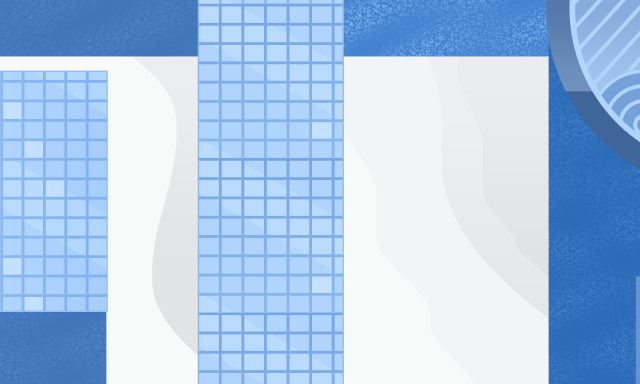
This background is drawn by a Shadertoy shader. Its source:

```glsl
#define SKY_LEFT vec3(0.25, 0.46, 0.73)
#define SKY_MID vec3(0.27, 0.51, 0.81)
#define SKY_RIGHT vec3(0.17, 0.42, 0.72)
#define GLASS vec3(0.69, 0.83, 0.99)
#define GLINT vec3(0.79, 0.89, 1.0)
#define FRAME vec3(0.54, 0.72, 0.94)
#define FRAME_DARK vec3(0.46, 0.65, 0.90)
#define PAPER vec3(0.972, 0.975, 0.978)
#define RIM vec3(0.69, 0.83, 0.98)
#define BAR 0.0037
#define GRAIN 130.0
#define GLARE_SLOPE 0.58

float pixel;

// Coverage of the side where d is negative
float inside(float d) { return clamp(0.5 - d / pixel, 0.0, 1.0); }

// Eased ramp that accepts edges in either order
float ramp(float a, float b, float t) {
    t = clamp((t - a) / (b - a), 0.0, 1.0);
    return t * t * (3.0 - 2.0 * t);
}

// Signed distance to the rectangle from corner lo to corner hi
float box(vec2 p, vec2 lo, vec2 hi) {
    vec2 d = max(lo - p, p - hi);
    return max(d.x, d.y);
}

// Distance to the nearest of evenly spaced lines
float lines(float t, float pitch) { return abs(fract(t / pitch + 0.5) - 0.5) * pitch; }

vec2 hash2(vec2 c) {
    return fract(sin(vec2(dot(c, vec2(127.1, 311.7)), dot(c, vec2(269.5, 183.3)))) * 43758.5);
}

float cellular(vec2 p) {
    vec2 cell = floor(p);
    float nearest = 1.0;
    for (int j = -1; j <= 1; j++)
        for (int i = -1; i <= 1; i++) {
            vec2 c = cell + vec2(i, j);
            nearest = min(nearest, length(c + hash2(c) - p));
        }
    return nearest;
}

// Blue wall with chalky specks gathered in patches
vec3 wall(vec2 p) {
    vec3 col = mix(SKY_LEFT, SKY_MID, step(0.7, p.x));
    col = mix(col, SKY_RIGHT, inside(1.4286 - p.x));
    float patches = 0.5 + 0.25 * sin(p.x * 23.0 + 2.0 * sin(p.y * 17.0)) + 0.25 * sin(p.y * 41.0 - p.x * 13.0);
    float specks = ramp(0.55, 0.1, cellular(p * GRAIN)) + 0.5 * ramp(0.5, 0.1, cellular(p * GRAIN * 0.45));
    float strength = p.x < 0.7 ? 0.05 : (p.x < 1.4286 ? 0.17 : 0.07);
    return col + strength * patches * specks * vec3(1.0, 0.9, 0.6);
}

// Layered paper with flowing edges
vec3 paper(vec2 p) {
    float y = p.y, low = max(0.26 - y, 0.0), high = max(y - 0.7, 0.0);
    float fold = 0.428 + 0.032 * sin((y - 0.47) * 8.54) - 3.5 * high * high + 2.3 * low * low;
    float nearEdge = 0.88 + 0.1 * ramp(0.7, 0.5, y) + 0.14 * ramp(0.38, 0.18, y) + 0.13 * ramp(0.16, -0.04, y);
    float bend = max(0.58 - y, 0.0), lean = max(y - 0.68, 0.0);
    float midEdge = 1.15 + 1.67 * bend * bend - 1.33 * lean * lean;
    float farEdge = 1.192 + 0.066 * ramp(0.82, 0.62, y) + 0.085 * ramp(0.5, 0.36, y) + 0.1 * ramp(0.37, 0.25, y);
    float shade = inside(fold - p.x) * step(p.x, 0.7) * mix(0.085, 0.045, ramp(0.25, 0.85, y));
    shade += inside(nearEdge - p.x) * step(0.8, p.x) * 0.018;
    shade += inside(midEdge - p.x) * mix(0.05, 0.018, ramp(0.2, 0.8, y));
    shade += inside(farEdge - p.x) * mix(0.025, 0.015, ramp(0.3, 0.8, y));
    return PAPER - shade * vec3(1.05, 1.0, 0.98);
}

// Window grid: glass, slanted glare, bright panes, bars
vec3 facade(vec2 p, vec2 origin, vec2 pitch, float glare, float bright, vec3 frame) {
    float band = fract((p.y + GLARE_SLOPE * p.x - glare) / 0.4025) * 0.4025;
    vec3 col = GLASS + vec3(0.04, 0.03, 0.005) * inside(band - 0.142);
    col = mix(col, GLINT, 0.85 * bright);
    float bars = min(lines(p.x - origin.x, pitch.x), lines(p.y - origin.y, pitch.y));
    return mix(col, frame, inside(bars - BAR));
}

// Round window with a thick shaded ring
vec3 porthole(vec2 p, vec3 back) {
    float r = length(p - vec2(1.905, 0.978));
    float lower = inside(p.y - 0.762);
    vec3 ring = mix(mix(vec3(0.44, 0.57, 0.74), vec3(0.33, 0.47, 0.67), ramp(0.76, 1.0, p.y)), vec3(0.25, 0.40, 0.60), lower);
    vec3 pane = mix(vec3(0.64, 0.77, 0.94), vec3(0.53, 0.67, 0.86), ramp(0.76, 1.0, p.y));
    float stripe = lines((1.1 * p.x + 1.0 - p.y) / 1.487 - 1.156, 0.045) - 0.005;
    float arc = length(p - vec2(1.677, 0.675));
    pane = mix(pane, RIM, inside(stripe));
    vec3 fan = mix(vec3(0.46, 0.63, 0.86), RIM, inside(lines(arc - 0.14, 0.039) - 0.005));
    pane = mix(pane, fan, inside(arc - 0.145));
    vec3 col = mix(back, ring, inside(r - 0.4827));
    col = mix(col, RIM, inside(r - 0.422));
    return mix(col, pane, inside(r - 0.407));
}

void mainImage(out vec4 fragColor, in vec2 fragCoord) {
    pixel = 1.0 / iResolution.y;
    vec2 p = fragCoord * pixel;

    // Wall and paper, with the lower left corner left open
    float sheet = inside(box(p, vec2(-1.0), vec2(1.4286, 0.853)));
    sheet *= 1.0 - inside(box(p, vec2(-1.0), vec2(0.277, 0.188)));
    vec3 col = mix(wall(p), paper(p), sheet);

    // Low block
    vec2 cell = floor(vec2(p.x - 0.0043, 0.788 - p.y) / vec2(0.0557, 0.0507));
    float lit = step(cell.x, 2.5) * step(abs(mod(cell.y + 6.0 * cell.x, 8.0) - 1.0), 0.1);
    vec3 block = facade(p, vec2(0.0043, 0.788), vec2(0.0557, 0.0507), 0.46, lit, FRAME);
    block -= vec3(0.035, 0.02, 0.0) * ramp(0.0, 0.28, p.x);
    float edge = box(p, vec2(-1.0, 0.188), vec2(0.2805, 0.816));
    col = mix(col, mix(block, FRAME, inside(-edge - 0.003)), inside(edge));

    // Tall tower, tinted again every eight floors
    cell = floor(vec2(p.x - 0.5736, 0.987 - p.y) / vec2(0.0588, 0.05024));
    lit = step(abs(cell.x - 4.0), 0.1) * step(abs(mod(cell.y, 8.0) - 6.0), 0.1);
    float floors = fract((p.y - 0.588) / 0.4025);
    vec3 tower = facade(p, vec2(0.5736, 0.987), vec2(0.0588, 0.05024), 0.8, lit, mix(FRAME, FRAME_DARK, floors));
    edge = box(p, vec2(0.515, -1.0), vec2(0.8955, 2.0));
    col = mix(col, mix(tower, FRAME, inside(-edge - 0.003)), inside(edge));

    // Round window and the sliver at the right border
    col = porthole(p, col);
    col = mix(col, vec3(0.40, 0.58, 0.82), inside(box(p, vec2(1.656, -1.0), vec2(3.0, 0.28))));
    fragColor = vec4(col, 1.0);
}
```
